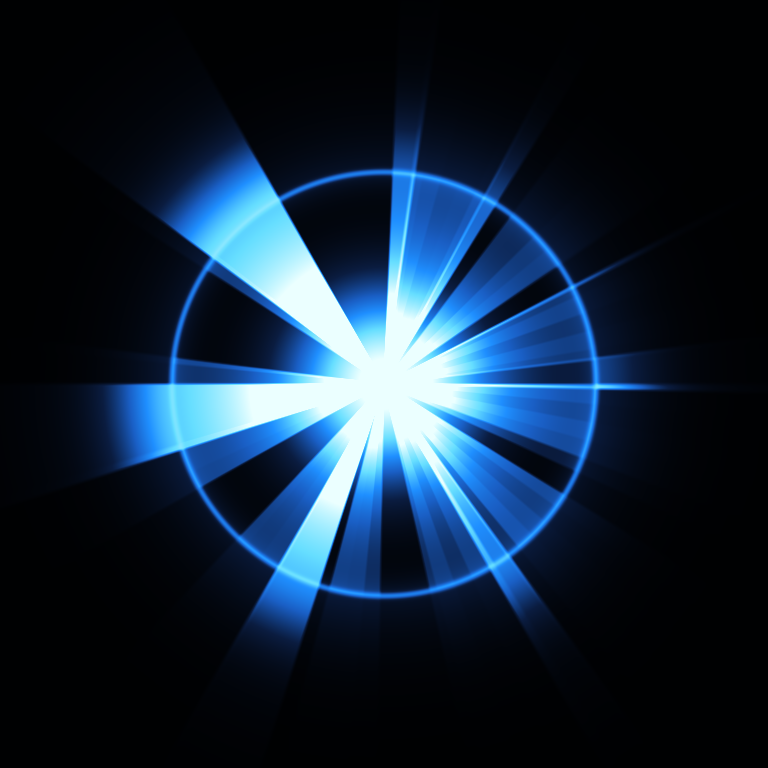
This background is drawn by a Shadertoy shader. Its source:

```glsl
const float RING_RADIUS = 0.276;

// Bright rays: centre and half width in degrees, strength inside, strength outside
const vec4 RAYS[9] = vec4[9](
    vec4(131.6, 12.1, 1.15, 1.00), vec4(189.0, 9.0, 1.15, 0.90),
    vec4(246.0, 6.2, 1.10, 0.68), vec4(303.0, 3.2, 0.75, 0.60),
    vec4(359.3, 0.7, 0.55, 0.60), vec4(3.0, 4.2, 0.22, 0.32),
    vec4(27.2, 0.5, 0.50, 0.42), vec4(60.0, 2.0, 0.62, 0.32),
    vec4(84.6, 3.1, 0.72, 0.38));

// Dim fans: centre and half width in degrees, strength
const vec3 FANS[12] = vec3[12](
    vec3(145.0, 2.3, 0.35), vec3(176.5, 3.7, 0.38), vec3(203.0, 6.5, 0.42),
    vec3(233.5, 7.0, 0.35), vec3(262.0, 7.0, 0.40), vec3(292.0, 9.5, 0.38),
    vec3(317.0, 11.5, 0.42), vec3(337.5, 2.0, 0.18), vec3(349.5, 10.0, 0.42),
    vec3(17.0, 10.5, 0.43), vec3(43.5, 9.5, 0.40), vec3(72.0, 10.5, 0.48));

float hash(float n) {
    return fract(sin(n * 127.1) * 43758.5453);
}

float gauss(float x, float width) {
    return exp(-x * x / (width * width));
}

// Soft angular wedge, all values in degrees
float wedge(float angle, float centre, float halfWidth, float softness) {
    float offset = abs(mod(angle - centre + 180.0, 360.0) - 180.0);
    return 1.0 - smoothstep(-softness, softness, offset - halfWidth);
}

// Uneven slices of brightness around the circle
float slices(float angle, float size) {
    float cell = angle / size;
    float count = 360.0 / size;
    float current = hash(mod(floor(cell), count));
    float next = hash(mod(floor(cell) + 1.0, count));
    return mix(current, next, smoothstep(0.8, 1.0, fract(cell)));
}

// Returns ray strength inside (x) and outside (y) the ring
vec2 rayStrength(float angle, float radius) {
    float softness = 0.35 + 0.06 / max(radius, 0.01);
    vec2 strength = vec2(0.0);
    for (int i = 0; i < 9; i++) {
        vec4 ray = RAYS[i];
        strength += ray.zw * wedge(angle, ray.x, ray.y, softness);
    }
    float variation = mix(0.72, 1.25, slices(angle, 5.0));
    for (int i = 0; i < 12; i++) {
        vec3 fan = FANS[i];
        float light = fan.z * variation * wedge(angle, fan.x, fan.y, softness);
        strength += light * vec2(1.0 - 0.6 * min(strength.x, 1.0), 0.2);
    }
    return min(strength, vec2(1.2, 1.0));
}

// Black through blue and cyan to white
vec3 lightColor(float v) {
    vec3 color = mix(vec3(0.0, 0.002, 0.006), vec3(0.04, 0.11, 0.25), clamp(v / 0.2, 0.0, 1.0));
    color = mix(color, vec3(0.10, 0.37, 0.77), clamp((v - 0.2) / 0.22, 0.0, 1.0));
    color = mix(color, vec3(0.12, 0.56, 1.00), clamp((v - 0.42) / 0.16, 0.0, 1.0));
    color = mix(color, vec3(0.40, 0.87, 1.00), clamp((v - 0.58) / 0.2, 0.0, 1.0));
    return mix(color, vec3(0.92, 1.00, 1.00), clamp((v - 0.78) / 0.28, 0.0, 1.0));
}

void mainImage(out vec4 fragColor, in vec2 fragCoord) {
    vec2 p = (fragCoord - 0.5 * iResolution.xy) / min(iResolution.x, iResolution.y);
    float radius = length(p);
    float angle = mod(degrees(atan(p.y, p.x + 1e-6)), 360.0);
    float edge = radius - RING_RADIUS;
    float outside = smoothstep(-0.002, 0.002, edge);
    vec2 strength = rayStrength(angle, radius);

    // Core and rays within the disc
    float inner = 1.15 * gauss(radius, 0.115) + strength.x * gauss(radius, 0.4);
    inner += 0.17 * exp(min(edge, 0.0) / 0.02) * max(0.0, 1.0 - 1.2 * inner);

    // Fading rays and halo beyond the disc
    float fade = 0.62 * gauss(edge, 0.075) + 0.07 * gauss(edge, 0.18);
    float outer = strength.y * fade + 0.13 * exp(-max(edge, 0.0) / 0.05);

    // Glowing rim
    float light = mix(inner, outer, outside);
    light += 0.45 * gauss(edge, 0.0042) * max(0.0, 1.0 - 1.1 * light);

    fragColor = vec4(lightColor(light), 1.0);
}
```
